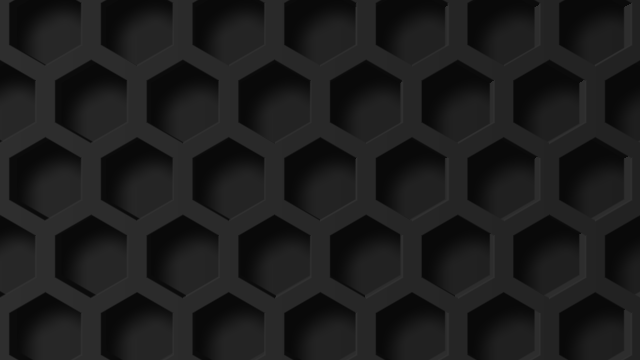
This pattern is drawn by a WebGL 2 fragment shader. Its source:

```glsl
#version 300 es
precision highp float;
// Dark plate pierced by pointy-top hexagonal holes in staggered rows.
// The recessed floor is seen in mild perspective, so the far walls show,
// and light from the upper left casts a soft shadow into every hole.

#define PITCH 0.2546      // hole spacing along a row, in canvas heights
#define ROW 0.2153        // spacing between rows
#define APOTHEM 0.1004    // hole centre to flat side
#define FLOOR_SCALE 0.976 // perspective shrink of the floor
#define PENUMBRA 0.043    // softness of the shadow
#define RIM 0.0016        // half width of the edge highlight
#define GRID_SHIFT vec2(0.001, 0.003)

uniform vec2 u_resolution;
out vec4 fragColor;

const float SECTOR = 1.04719755;
const vec3 SHADOW = vec3(0.034);
const vec3 WALL_DARK = vec3(0.045);
const vec3 WALL_LIT = vec3(0.195);
const vec3 RIM_LIGHT = vec3(0.235);

// Signed distance to the hexagon's sides, negative inside.
float hexagon(vec2 p) {
    p = abs(p);
    return max(p.x, dot(p, vec2(0.5, 0.8660254))) - APOTHEM;
}

// Offset from the nearest hole centre, chosen from two interleaved grids.
vec2 nearestHole(vec2 p) {
    vec2 cell = vec2(PITCH, 2.0 * ROW);
    vec2 a = p - cell * floor(p / cell + 0.5);
    vec2 b = p - cell * (floor(p / cell) + 0.5);
    return hexagon(a) < hexagon(b) ? a : b;
}

// How strongly the wall in this direction faces the light.
float wallLight(vec2 p) {
    float angle = floor(atan(p.y, p.x) / SECTOR + 0.5) * SECTOR;
    return max(dot(vec2(cos(angle), sin(angle)), vec2(0.866, -0.5)), 0.0);
}

// Shadow on the floor from the left, upper left and upper right sides.
float floorLight(vec2 p, float side) {
    vec2 shadowShift = vec2(mix(0.034, 0.068, side), mix(-0.055, -0.071, side));
    float light = 1.0;
    for (int i = 1; i <= 3; i++) {
        float angle = float(i) * SECTOR;
        vec2 normal = vec2(cos(angle), sin(angle));
        float depth = APOTHEM - dot(p - shadowShift, normal);
        light *= smoothstep(-PENUMBRA, PENUMBRA, depth);
    }
    return light;
}

void main() {
    float pixel = 1.0 / u_resolution.y;
    vec2 view = (gl_FragCoord.xy - 0.5 * u_resolution) * pixel;
    float side = gl_FragCoord.x / u_resolution.x;

    // Hole opening, and the same spot projected onto the floor
    vec2 local = nearestHole(view - GRID_SHIFT);
    vec2 centre = view - local;
    vec2 ground = view / FLOOR_SCALE - centre;
    float opening = hexagon(local);
    float base = hexagon(ground);

    // Floor, lighter near the light at the left
    vec3 floorColor = vec3(mix(0.155, 0.118, side));
    vec3 color = mix(SHADOW, floorColor, floorLight(ground, side));

    // Visible walls
    vec3 wall = mix(WALL_DARK, WALL_LIT, wallLight(ground));
    color = mix(color, wall, smoothstep(-pixel, pixel, base));

    // Top face, fading toward the right
    vec3 top = vec3(mix(0.180, 0.132, side));
    color = mix(color, top, smoothstep(-pixel, pixel, opening));

    // Thin highlight on the edges that catch the light
    float rim = 1.0 - smoothstep(0.0, RIM + pixel, abs(opening));
    color = mix(color, RIM_LIGHT, 0.45 * rim * wallLight(local));

    fragColor = vec4(color, 1.0);
}
```
